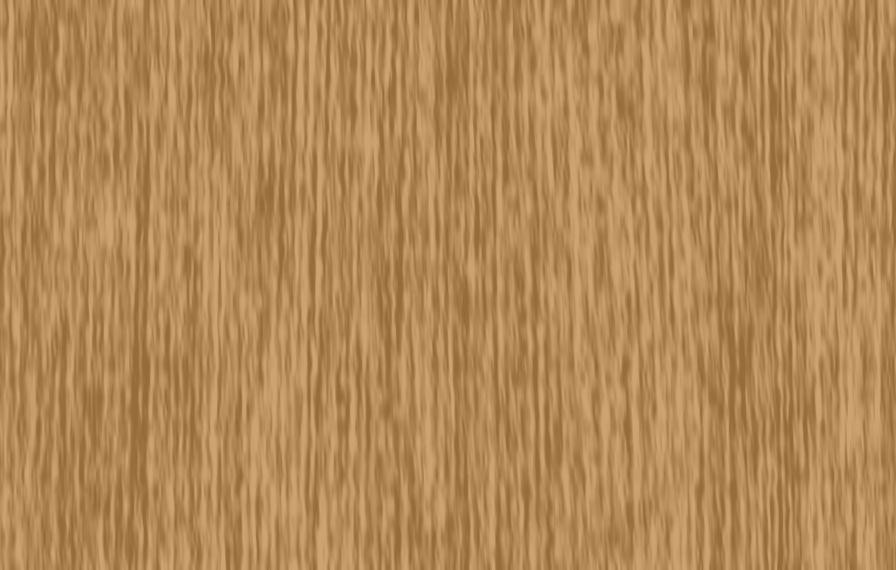
This texture is drawn by a Shadertoy shader. Its source:

```glsl
// Straight-grained oak veneer: long, nearly parallel growth lines with crisp
// edges, frayed by short slanting fibres and dark pores, over faint broad bands.
// Each layer is value noise stretched along the grain; their sum picks the colour.

const vec3 DARK_WOOD  = vec3(0.590, 0.422, 0.228);
const vec3 LIGHT_WOOD = vec3(0.802, 0.640, 0.440);
const float TAU = 6.2831853;

// Integer hash of a lattice cell, from 0 to 1
float hash(ivec2 cell, int seed) {
    uvec2 q = uvec2(cell + ivec2(seed * 131, seed * 57));
    uint h = q.x * 1597334677u ^ q.y * 3812015801u;
    h = (h ^ (h >> 16)) * 2246822519u;
    h = (h ^ (h >> 13)) * 3266489917u;
    return float((h ^ (h >> 16)) & 65535u) / 65535.0;
}

// Smooth value noise, from -1 to 1
float noise(vec2 p, int seed) {
    ivec2 cell = ivec2(floor(p));
    vec2 f = fract(p);
    f = f * f * (3.0 - 2.0 * f);
    float low  = mix(hash(cell, seed), hash(cell + ivec2(1, 0), seed), f.x);
    float high = mix(hash(cell + ivec2(0, 1), seed), hash(cell + ivec2(1, 1), seed), f.x);
    return 2.0 * mix(low, high, f.y) - 1.0;
}

// Bends the grain: a slow lean, a faint wave and a fine feathering
vec2 bendGrain(vec2 p) {
    float lean    = 0.025 * noise(p * vec2(2.3, 0.9), 1);
    float wave    = 0.0025 * noise(p * vec2(9.0, 2.5), 2);
    float feather = 0.0013 * noise(p * vec2(60.0, 30.0), 3);
    return vec2(p.x + lean + wave + feather, p.y);
}

// Growth lines of uneven spacing and strength, from -1 to 1
float growthLines(vec2 p, float density) {
    float phase = p.x * density + 1.5 * noise(p * vec2(7.0, 0.4), 4)
                + 0.3 * noise(p * vec2(30.0, 1.5), 5);
    float strength = 0.7 + 0.4 * noise(p * vec2(18.0, 1.0), 6);
    return strength * sin(TAU * phase);
}

// Streaks along the grain: long strands and short fibres that slant across them
float fibres(vec2 p) {
    vec2 slanted = vec2(p.x + 0.035 * p.y, p.y);
    float strands = noise(p * vec2(135.0, 3.5), 7);
    float dashes  = noise(slanted * vec2(150.0, 17.0), 8);
    float hairs   = noise(slanted * vec2(250.0, 36.0), 9);
    return 0.28 * strands + 0.25 * dashes + 0.27 * hairs;
}

// Short dark pores, from 0 to 1
float pores(vec2 p) {
    return smoothstep(0.3, 0.65, noise(p * vec2(170.0, 20.0), 10));
}

// Steepens the middle tones so that streaks have crisp edges
float crisp(float tone) {
    float t = clamp(tone, 0.0, 1.0);
    return mix(t, smoothstep(0.0, 1.0, t), 0.6);
}

void mainImage(out vec4 fragColor, in vec2 fragCoord) {
    vec2 p = fragCoord / iResolution.y;
    vec2 grain = bendGrain(p);

    // Broad bands of tone across the board
    float bands = 0.08 * noise(grain * vec2(6.0, 0.3), 11)
                + 0.08 * noise(grain * vec2(28.0, 0.6), 12);

    float tone = 0.53 + bands + 0.23 * growthLines(grain, 54.0)
               + fibres(grain) - 0.12 * pores(grain);

    fragColor = vec4(mix(DARK_WOOD, LIGHT_WOOD, crisp(tone)), 1.0);
}
```
